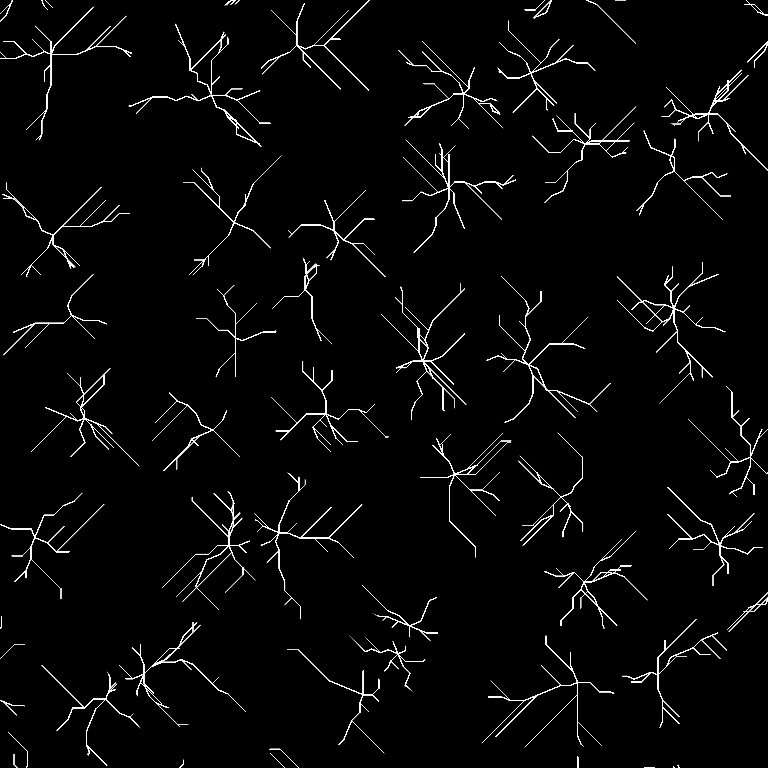
A WebGL 2 fragment shader for this pattern:

```glsl
#version 300 es
precision highp float;
// Hairline white branching trees scattered on black. Each tree grows from a
// jittered grid point: wandering limbs carry straight diagonal twigs, and
// every tree stays inside the Voronoi cell of its root.

uniform vec2 u_resolution;
out vec4 fragColor;

const float PI = 3.14159265;
const float GRID = 6.0;

float hash(vec2 p) {
    return fract(sin(dot(p, vec2(127.1, 311.7))) * 43758.5453);
}

vec2 heading(float angle) {
    return vec2(cos(angle), sin(angle));
}

// Distance to a segment along its minor axis, so slanted strokes stay thin
float strokeDistance(vec2 p, vec2 a, vec2 b) {
    vec2 along = b - a;
    float len = length(along);
    vec2 dir = along / len;
    vec2 nearest = a + dir * clamp(dot(p - a, dir), 0.0, len);
    return distance(p, nearest) / max(abs(dir.x), abs(dir.y));
}

// Stroke one canvas hairline wide with a tight soft edge
float coverage(float dist, float pixel) {
    float halfWidth = 0.5 * max(1.0 / 512.0, pixel);
    float soft = 0.07 * pixel;
    return 1.0 - smoothstep(halfWidth - soft, halfWidth + soft, dist);
}

// Diagonal twig, sometimes with a short bent tip
float twigDistance(vec2 p, vec2 base, float limbAngle, vec2 key) {
    float side = hash(key + 2.3) < 0.5 ? -1.0 : 1.0;
    float angle = (floor((limbAngle + side * 0.6) / (0.5 * PI)) + 0.5) * 0.5 * PI;
    float reach = hash(key + 4.1);
    vec2 tip = base + heading(angle) * (0.012 + 0.09 * reach * reach);
    float dist = strokeDistance(p, base, tip);
    if (hash(key + 5.7) > 0.55) {
        vec2 bend = tip + heading(angle - side * 0.25 * PI) * 0.013;
        dist = min(dist, strokeDistance(p, tip, bend));
    }
    return dist;
}

// All limbs of one tree, with their twigs
float tree(vec2 p, vec2 root, vec2 cell, float pixel) {
    float ink = 0.0;
    float limbs = 4.0 + floor(hash(cell + 0.5) * 2.6);
    float spin = hash(cell + 7.9) * 2.0 * PI;
    float vigor = mix(0.6, 1.15, hash(cell + 3.3));
    for (float i = 0.0; i < limbs; i++) {
        vec2 limbKey = cell + vec2(13.7, 29.3) * (i + 1.0);
        float aim = spin + (i + 0.6 * hash(limbKey)) * 2.0 * PI / limbs;
        float bend = (hash(limbKey + 1.9) - 0.5) * 0.22;
        float steps = floor((3.0 + 7.0 * hash(limbKey + 6.1)) * vigor);
        vec2 node = root;
        for (float j = 0.0; j < steps; j++) {
            vec2 key = limbKey + vec2(7.3, 3.1) * (j + 1.0);
            float angle = aim + bend * j + (hash(key) - 0.5) * 1.3;
            angle = round(angle * 8.0 / PI) * PI / 8.0;
            vec2 next = node + heading(angle) * mix(0.009, 0.019, hash(key + 8.7));
            ink = max(ink, 0.98 * coverage(strokeDistance(p, node, next), pixel));
            if (hash(key + 1.1) < 0.42) {
                float shade = hash(key + 9.4) < 0.45 ? 0.85 : 0.98;
                float dist = twigDistance(p, next, aim + bend * j, key);
                ink = max(ink, shade * coverage(dist, pixel));
            }
            node = next;
        }
    }
    return ink;
}

void main() {
    vec2 p = gl_FragCoord.xy / u_resolution.y;
    float pixel = 1.0 / u_resolution.y;

    // Find the nearest root and the distance to the runner-up
    vec2 home = floor(p * GRID);
    vec2 root = vec2(0.0), rootCell = home;
    float first = 9.0, second = 9.0;
    for (float y = -2.0; y <= 2.0; y++) {
        for (float x = -2.0; x <= 2.0; x++) {
            vec2 cell = home + vec2(x, y);
            vec2 jitter = vec2(hash(cell + 11.2), hash(cell + 47.6)) - 0.5;
            vec2 candidate = (cell + 0.5 + 0.8 * jitter) / GRID;
            float d = distance(p, candidate);
            if (d < first) {
                second = first;
                first = d;
                root = candidate;
                rootCell = cell;
            } else {
                second = min(second, d);
            }
        }
    }

    // Leave a dark gap between neighbouring trees
    float gap = smoothstep(0.012 - pixel, 0.012 + pixel, second - first);
    float ink = gap > 0.0 ? gap * tree(p, root, rootCell, pixel) : 0.0;
    fragColor = vec4(vec3(ink), 1.0);
}
```
